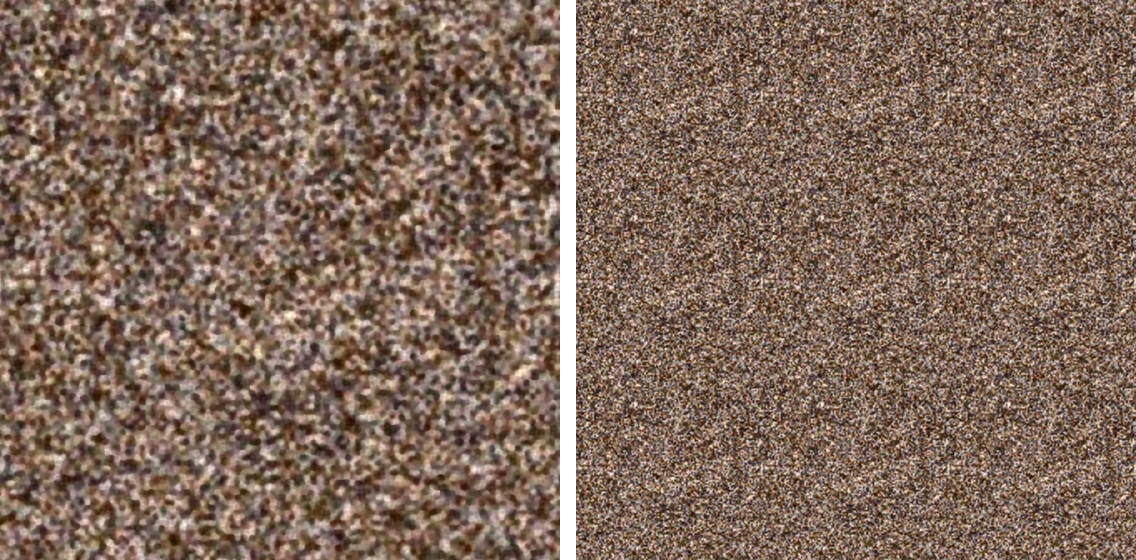
Left, the tile; right, the same tile 3 across and 3 down.
This texture is drawn by a WebGL 1 fragment shader. Its source:

```glsl
precision highp float;
// Fine speckled brown granite: soft light and dark mineral grains, tiling seamlessly.

uniform vec2 u_resolution;

const vec3 STONE_BROWN = vec3(0.497, 0.405, 0.348);
const vec3 WARM_SHIFT = vec3(0.016, 0.0, -0.022);
const vec3 PINK_SHIFT = vec3(0.008, -0.010, 0.004);

// Three independent values in 0..1 for a cell and a layer seed.
vec3 hash3(vec2 cell, float seed) {
  vec3 p = fract(vec3(cell.xyx + seed * 17.0) * vec3(0.1031, 0.1030, 0.0973));
  p += dot(p, p.yxz + 33.33);
  return fract((p.xxy + p.yzz) * p.zyx);
}

// Wrapping noise of scattered soft grains, with zero mean and unit deviation.
float grainNoise(vec2 uv, float count, float seed) {
  const float RADIUS = 1.2;
  vec2 p = uv * count;
  vec2 base = floor(p);
  float total = 0.0;
  float power = 0.0;
  for (int y = -1; y <= 1; y++) {
    for (int x = -1; x <= 1; x++) {
      vec2 cell = base + vec2(float(x), float(y));
      vec3 rnd = hash3(mod(cell, count), seed);
      vec2 offset = p - cell - mix(vec2(0.2), vec2(0.8), rnd.xy);
      float falloff = max(0.0, 1.0 - dot(offset, offset) / (RADIUS * RADIUS));
      float weight = falloff * falloff * falloff;
      total += weight * (rnd.z - 0.5);
      power += weight * weight;
    }
  }
  return total * sqrt(12.0 / max(power, 1e-6));
}

// Fine grains, gently grouped into clumps and broad patches.
float mineralTone(vec2 uv) {
  return 0.92 * grainNoise(uv, 112.0, 1.0)
       + 0.37 * grainNoise(uv, 67.0, 2.0)
       + 0.12 * grainNoise(uv, 19.0, 3.0);
}

// Maps tone to brightness, stretching the highlights a little.
float toneCurve(float tone) {
  return 0.15 * tone + 0.012 * (tone * tone - 1.0);
}

void main() {
  vec2 uv = gl_FragCoord.xy / u_resolution;

  // Brightness of the grains
  vec3 color = STONE_BROWN + toneCurve(mineralTone(uv));

  // Rusty, grey and pink tints
  color += WARM_SHIFT * grainNoise(uv, 53.0, 4.0);
  color += PINK_SHIFT * grainNoise(uv, 71.0, 5.0);

  gl_FragColor = vec4(clamp(color, 0.0, 1.0), 1.0);
}
```
